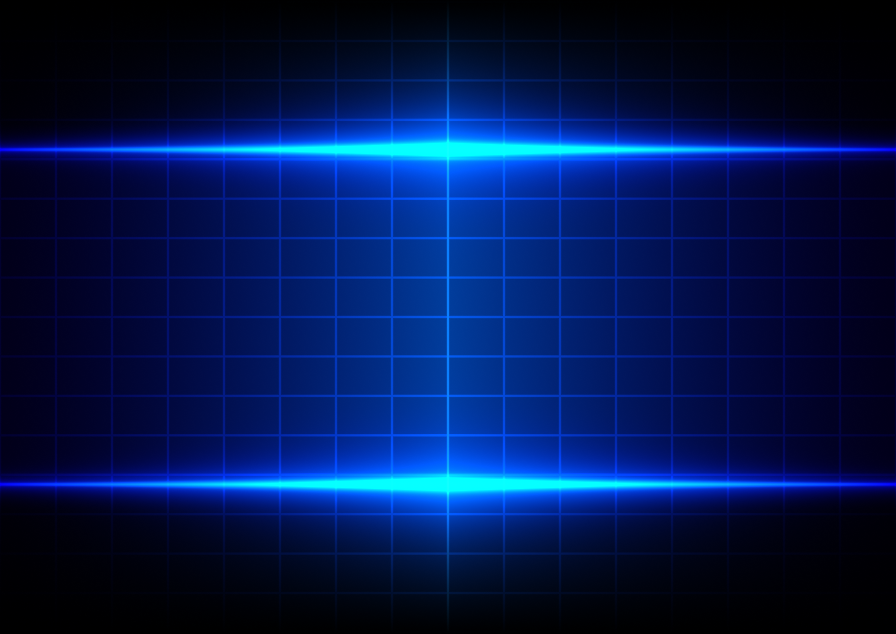
Write a Shadertoy shader that draws this background.

```glsl
// Two glowing horizontal beams frame a blue panel overlaid with a fine grid.
// The panel is a gradient mirrored about the centre, the beams are tapered
// exponential glows, and the grid comes from repeated line distances.

// Antialiased line from its distance, in units of canvas height
float stroke(float dist) {
    float pixel = 1.0 / iResolution.y;
    return 1.0 - smoothstep(0.0006, 0.0014 + pixel, dist);
}

// Distance to the nearest of many lines set a given step apart
float repeatDist(float p, float cell) {
    return abs(fract(p / cell + 0.5) - 0.5) * cell;
}

float hash(vec2 p) {
    return fract(sin(dot(p, vec2(12.9898, 78.233))) * 43758.5453);
}

void mainImage(out vec4 fragColor, in vec2 fragCoord) {
    vec2 uv = fragCoord / iResolution.xy;
    float aspect = iResolution.x / iResolution.y;
    vec2 centred = uv - 0.5;
    float side = abs(centred.x) * 2.0;
    float inward = 1.0 - side;
    float beamOffset = abs(centred.y) - 0.264;
    float beamDist = abs(beamOffset);

    // Panel between the beams, fading to black beyond them
    float outside = max(beamOffset, 0.0) / 0.236;
    float fade = pow(max(1.0 - outside, 0.0), 1.3);
    fade *= 1.0 - 0.6 * side * smoothstep(0.0, 0.2, outside);
    vec3 color = vec3(0.005,
                      0.24 * pow(inward, 2.0),
                      mix(0.10, 0.61, pow(inward, 1.3))) * fade;

    // Grid, with a brighter line down the middle
    float columns = stroke(repeatDist(centred.x * aspect, aspect / 16.0));
    float rows = stroke(repeatDist(centred.y, 0.0622));
    float middle = stroke(abs(centred.x) * aspect);
    float gridFade = mix(0.25, 1.0, inward) * mix(fade, sqrt(fade), 0.5 * inward);
    color += max(columns, rows) * vec3(0.01, 0.11 * inward + 0.015, 0.34) * gridFade;
    color += middle * vec3(0.03, 0.14, 0.06) * gridFade;

    // Wide blue halo, tapering towards both ends
    float haloWidth = mix(0.008, 0.042, pow(inward, 1.3));
    color.b += mix(0.65, 0.95, inward) * exp(-beamDist / haloWidth);
    color.g += 0.55 * inward * exp(-beamDist / (0.6 * haloWidth));

    // Hot cyan core, thickest at the centre
    float coreWidth = 0.0025 + 0.009 * pow(inward, 1.6);
    float core = exp(-pow(beamDist / coreWidth, 2.0));
    color += core * vec3(0.02, 0.95 * pow(inward, 0.8), 0.4);

    // Slight dither against banding
    color += (hash(fragCoord) - 0.5) / 255.0;
    fragColor = vec4(clamp(color, 0.0, 1.0), 1.0);
}
```
